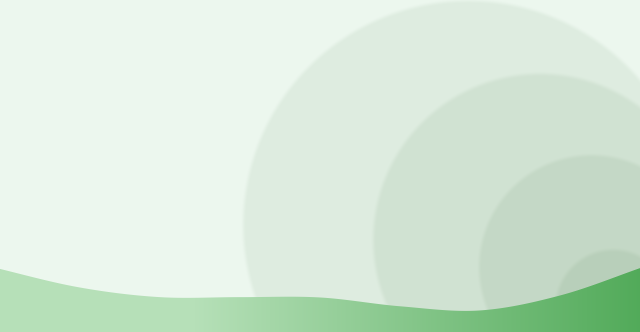
Reproduce this background procedurally as a Shadertoy shader.

```glsl
// A pale mint backdrop with four soft overlapping discs at the right and
// a green wave along the bottom. Each disc multiplies the colour by one tint;
// the wave crest is a Catmull-Rom curve through evenly spaced heights.

#define ASPECT 1.92
#define DISC_SOFTNESS 0.009
#define FADE_START 0.30
#define BACKDROP vec3(0.925, 0.967, 0.933)
#define DISC_TINT vec3(0.940, 0.957, 0.940)
#define WAVE_LIGHT vec3(0.714, 0.878, 0.722)
#define WAVE_DARK vec3(0.320, 0.667, 0.350)

const int DISC_COUNT = 4;
const int SPAN_COUNT = 8;

// Disc centre (xy) and radius (z), in canvas heights
const vec3 DISCS[DISC_COUNT] = vec3[](
    vec3(1.405, 0.3225, 0.675),
    vec3(1.620, 0.2775, 0.500),
    vec3(1.775, 0.1950, 0.3375),
    vec3(1.840, 0.0750, 0.1725));

// Crest heights, with one guide knot beyond each side
const float CREST[SPAN_COUNT + 3] = float[](
    0.2525, 0.190, 0.134, 0.105, 0.105, 0.104,
    0.0775, 0.065, 0.110, 0.1925, 0.280);

// Smooth crest height for x from 0 to 1
float crestHeight(float x) {
    float s = clamp(x, 0.0, 1.0) * float(SPAN_COUNT);
    int i = min(int(s), SPAN_COUNT - 1);
    float t = s - float(i);
    float a = CREST[i], b = CREST[i + 1], c = CREST[i + 2], d = CREST[i + 3];
    return b + 0.5 * t * (c - a + t * (2.0 * a - 5.0 * b + 4.0 * c - d
             + t * (3.0 * (b - c) + d - a)));
}

void mainImage(out vec4 fragColor, in vec2 fragCoord) {
    vec2 uv = fragCoord / iResolution.xy;
    vec2 p = uv * vec2(ASPECT, 1.0);
    float pixel = 1.0 / iResolution.y;

    // Backdrop and soft discs
    vec3 color = BACKDROP;
    for (int i = 0; i < DISC_COUNT; i++) {
        float dist = length(p - DISCS[i].xy) - DISCS[i].z;
        float cover = 1.0 - smoothstep(-DISC_SOFTNESS, DISC_SOFTNESS, dist);
        color *= mix(vec3(1.0), DISC_TINT, cover);
    }

    // Wave, shaded from left to right
    float fade = clamp((uv.x - FADE_START) / (1.0 - FADE_START), 0.0, 1.0);
    vec3 waveColor = mix(WAVE_LIGHT, WAVE_DARK, fade);
    float above = uv.y - crestHeight(uv.x);
    float waveCover = clamp(0.5 - above / pixel, 0.0, 1.0);
    color = mix(color, waveColor, waveCover);

    fragColor = vec4(color, 1.0);
}
```
